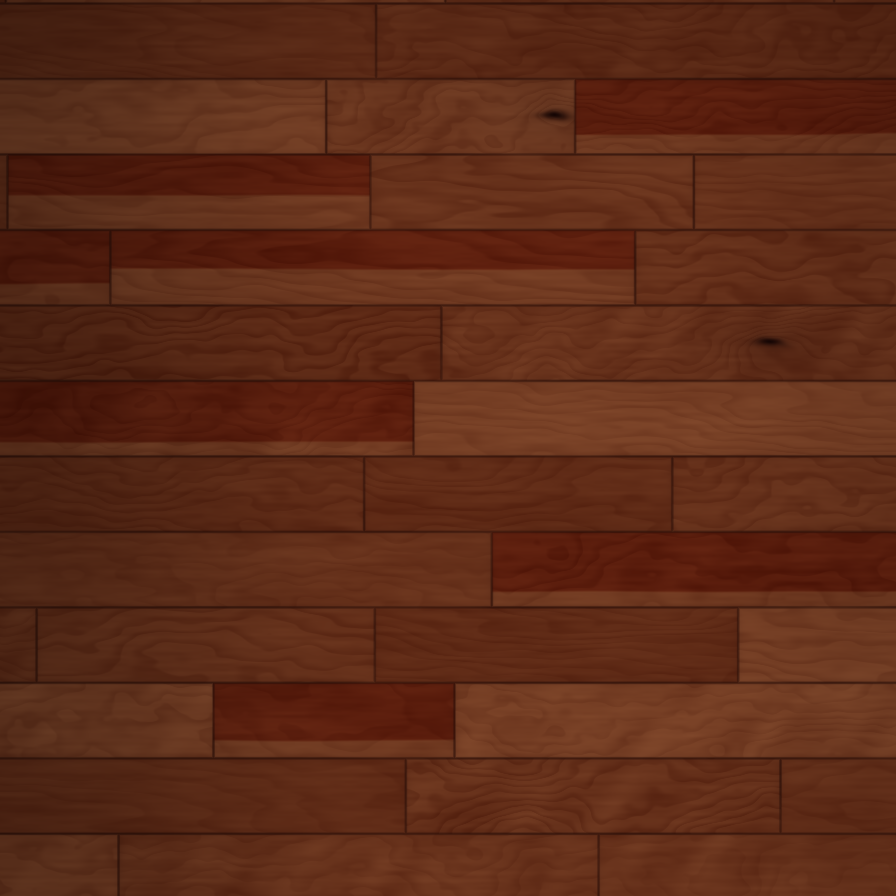
A WebGL 2 fragment shader for this texture:

```glsl
#version 300 es
precision highp float;
// Reddish cherry strip floor: staggered horizontal boards with wavy grain and dark seams.
uniform vec2 u_resolution;
out vec4 fragColor;

float hash(vec2 p) {
  vec3 q = fract(vec3(p.xyx) * 0.1031);
  q += dot(q, q.yzx + 33.33);
  return fract((q.x + q.y) * q.z);
}

float noise(vec2 p) {
  vec2 i = floor(p), f = fract(p);
  f = f * f * (3.0 - 2.0 * f);
  return mix(mix(hash(i), hash(i + vec2(1, 0)), f.x),
             mix(hash(i + vec2(0, 1)), hash(i + vec2(1, 1)), f.x), f.y);
}

float fbm(vec2 p) {
  float sum = 0.0, amp = 0.5;
  for (int i = 0; i < 4; i++) {
    sum += amp * noise(p);
    p = p * 2.03 + 17.3;
    amp *= 0.5;
  }
  return sum;
}

// End joint of a board, jittered about its whole-number place in the row
float joint(float k, float row) {
  return k + 0.6 * (hash(vec2(k + 40.0, row + 9.0)) - 0.5);
}

void main() {
  vec2 uv = gl_FragCoord.xy / u_resolution;

  // Rows counted from the top, then boards along each row
  float rows = 11.87;
  float v = (1.0 - uv.y) * rows - 0.046;
  float row = floor(v), f = fract(v);
  float len = mix(0.4, 0.66, hash(vec2(row + 3.0, 71.0)));
  float u = uv.x / len + 5.0 * hash(vec2(row + 8.0, 23.0));
  float k = floor(u + 0.5);
  float end = joint(k, row);
  float id = u < end ? k - 1.0 : k;
  float endDist = abs(u - end) * len;
  float rowDist = min(f, 1.0 - f) / rows;

  // Character of this board
  vec2 board = vec2(id * 7.0 + 50.0, row * 3.0 + 20.0);
  float shade = hash(board);
  float figure = hash(board + 1.7);
  float wild = hash(board + 5.1);
  vec2 seed = board * 3.7;
  float tone = 0.3 + 0.26 * shade + 0.28 * smoothstep(0.78, 0.84, shade);

  // A few boards have a pale sapwood strip below dark red heartwood
  float split = step(0.87, hash(board + 11.3));
  float edge = mix(0.5, 0.88, figure) + 0.03 * noise(vec2(uv.x * 9.0, row));
  float strip = smoothstep(edge - 0.02, edge + 0.02, f);
  tone = mix(tone, mix(0.16, 0.7, strip), split);

  // Rare knot that bends the rings around it
  float knotty = step(0.86, wild);
  vec2 knotPos = vec2((u - id - 0.45 - 0.3 * figure) * len, (f - 0.5) / rows);
  knotPos.y += 0.006 * (noise(uv * 60.0) - 0.5);
  float knot = knotty * exp(-dot(knotPos * vec2(65, 220), knotPos * vec2(65, 220)));
  float halo = knotty * exp(-length(knotPos * vec2(18, 36)));

  // Growth rings: contours of a stretched, warped height field
  float height = f * mix(0.5, 1.1, wild) + (figure - 0.5) * uv.x * 3.0
               + 1.8 * fbm(vec2(uv.x * mix(3.0, 9.0, figure), f * 1.1) + seed) + halo;
  float ring = fract(height * mix(3.0, 5.5, wild));
  float ringLine = smoothstep(0.35, 0.88, ring) * (1.0 - smoothstep(0.88, 1.0, ring));
  tone -= ringLine * mix(0.08, 0.22, hash(board + 8.9));

  // Fine fibres, soft blotches and cross-grain shimmer
  tone += 0.16 * (noise(vec2(uv.x * 16.0, uv.y * 230.0) + seed) - 0.5);
  tone += 0.07 * (noise(vec2(uv.x * 60.0, uv.y * 330.0) + seed) - 0.5);
  tone += 0.28 * (fbm(vec2(uv.x * 7.0, uv.y * 22.0) + seed) - 0.47);
  float shimmer = noise(vec2(uv.x * 34.0 + 2.0 * f, f * 1.6) + seed) - 0.5;
  tone += 0.3 * shimmer * smoothstep(0.62, 0.85, figure);

  vec3 darkCherry = vec3(0.31, 0.115, 0.05);
  vec3 paleCherry = vec3(0.49, 0.275, 0.165);
  vec3 color = mix(darkCherry, paleCherry, clamp(tone, -0.15, 1.1));
  color *= mix(vec3(1), vec3(1.06, 0.86, 0.8), split * (1.0 - strip));
  color = mix(color, vec3(0.1, 0.03, 0.02), 0.85 * knot + 0.2 * halo);

  // Seams: a thin dark line with a soft shadow, worn unevenly
  float seamDist = min(rowDist, endDist);
  float wear = mix(0.65, 1.0, noise(uv * vec2(14, 24)));
  float seam = 0.6 * (1.0 - smoothstep(0.0003, 0.0024, seamDist))
             + 0.16 * exp(-seamDist * 260.0);
  color = mix(color, vec3(0.16, 0.055, 0.03), seam * wear);

  // Light falls off to the left and a little at the top and right
  float light = mix(0.76, 1.03, smoothstep(-0.05, 0.45, uv.x));
  light *= 1.0 - 0.1 * smoothstep(0.75, 1.05, uv.y) - 0.06 * smoothstep(0.75, 1.0, uv.x);
  fragColor = vec4(color * light, 1.0);
}
```
